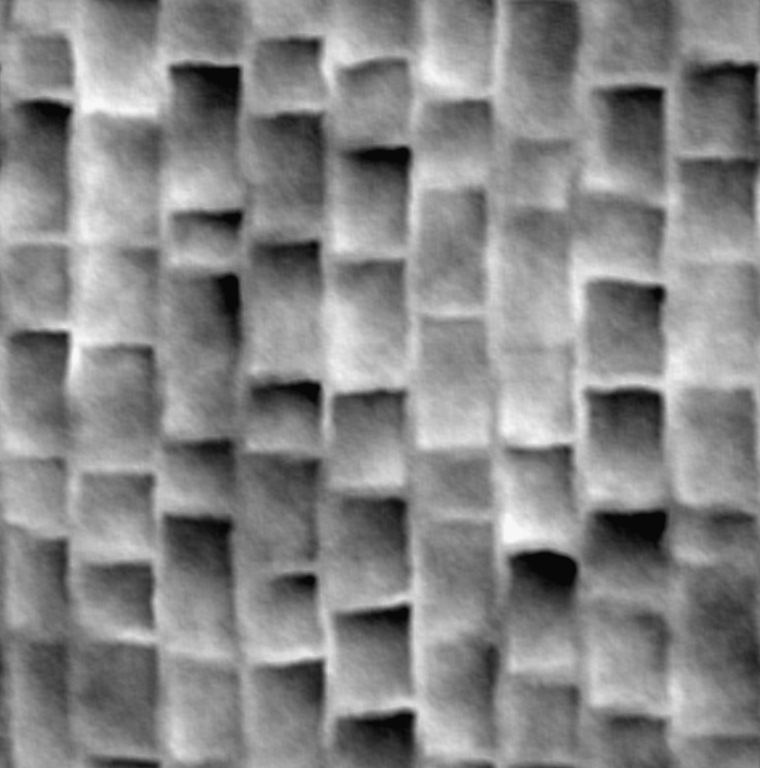
Give the GLSL for this texture map, as a WebGL 1 fragment shader.

```glsl
precision highp float;

uniform vec2 u_resolution;

#define COLUMNS 9.0
#define ROWS 7.0
#define COLUMN_JITTER 0.16
#define ROW_JITTER 0.6
#define BASE_TONE 0.55
#define JOINT_TONE 0.64
#define JOINT_WIDTH 0.015
#define BEND 0.026
#define WOBBLE 0.009
#define DENTS 0.4
#define GRAIN 0.12
#define CONTRAST 1.12

float hash(vec2 p) {
  return fract(sin(dot(p, vec2(127.1, 311.7))) * 43758.545);
}

// Value noise that wraps after a whole number of lattice cells
float noise(vec2 uv, float period) {
  vec2 p = uv * period;
  vec2 i = floor(p);
  vec2 f = fract(p);
  f = f * f * (3.0 - 2.0 * f);
  vec2 a = mod(i, period);
  vec2 b = mod(i + 1.0, period);
  return mix(mix(hash(a), hash(vec2(b.x, a.y)), f.x),
             mix(hash(vec2(a.x, b.y)), hash(b), f.x), f.y);
}

float fbm(vec2 uv, float period) {
  float sum = 0.0;
  float weight = 0.5;
  for (int k = 0; k < 4; k++) {
    sum += weight * noise(uv, period);
    period *= 2.0;
    weight *= 0.55;
  }
  return sum;
}

vec2 noisePair(vec2 uv, float period) {
  return vec2(noise(uv, period), noise(uv + vec2(0.37, 0.61), period)) - 0.5;
}

float jitteredEdge(float i, float lane, float count, float jitter) {
  return i + jitter * (hash(vec2(mod(i, count), lane)) - 0.5);
}

// Index, lower edge and upper edge of the uneven interval holding t
vec3 findSpan(float t, float lane, float count, float jitter) {
  float i = floor(t);
  if (t < jitteredEdge(i, lane, count, jitter)) i -= 1.0;
  else if (t >= jitteredEdge(i + 1.0, lane, count, jitter)) i += 1.0;
  return vec3(i, jitteredEdge(i, lane, count, jitter),
              jitteredEdge(i + 1.0, lane, count, jitter));
}

void main() {
  vec2 uv = gl_FragCoord.xy / u_resolution;

  // Hand-laid unevenness
  vec2 bent = uv + BEND * noisePair(uv, 3.0) + WOBBLE * noisePair(uv, 24.0)
            + 0.4 * WOBBLE * noisePair(uv, 70.0);

  // Columns, each with its own staggered rows
  float x = (bent.x + 0.014) * COLUMNS;
  vec3 column = findSpan(x, 50.0, COLUMNS, COLUMN_JITTER);
  float lane = mod(column.x, COLUMNS);
  float y = bent.y * ROWS + hash(vec2(lane, 71.0));
  vec3 row = findSpan(y, lane + 3.0, ROWS, ROW_JITTER);
  vec2 id = vec2(lane, mod(row.x, ROWS));

  // Position inside the block and distances to its sides
  vec2 local = vec2((x - column.y) / (column.z - column.y),
                    (y - row.y) / (row.z - row.y));
  float left = (x - column.y) / COLUMNS;
  float right = (column.z - x) / COLUMNS;
  float bottom = (y - row.y) / ROWS;
  float top = (row.z - y) / ROWS;

  // Each block tilts by its own amount
  float steep = hash(id + 11.3);
  float tone = BASE_TONE + 0.22 * (hash(id + 5.7) - 0.5);
  tone += (0.5 - local.y) * mix(0.02, 0.65, steep * steep);
  tone += (0.5 - local.x) * mix(-0.06, 0.28, hash(id + 23.9));

  // Patchy shadow at top and right, light at left and bottom
  float patchy = mix(0.3, 1.7, noise(uv + 0.43, 19.0));
  float topShade = patchy * mix(0.05, 0.38, hash(id + 31.1));
  tone -= topShade * exp(-top / 0.032) * mix(0.3, 1.0, smoothstep(0.0, 0.5, local.x));
  tone -= 0.26 * patchy * hash(id + 43.7) * exp(-right / 0.024);
  tone += 0.14 * exp(-left / 0.017);
  tone += 0.19 * hash(id + 57.3) * exp(-bottom / 0.028);

  // Soft pale joints with rounded corners
  float inside = smoothstep(0.0, JOINT_WIDTH * 1.3, left)
               * smoothstep(-0.002, JOINT_WIDTH, right)
               * smoothstep(0.0, JOINT_WIDTH * 1.3, bottom)
               * smoothstep(-0.002, JOINT_WIDTH, top);
  float jointTone = JOINT_TONE + 0.4 * (noise(uv, 11.0) - 0.5);
  tone = mix(jointTone, tone, inside);

  // Broad stains, dents and fine raked grain
  tone += 0.3 * (fbm(uv + 0.71, 5.0) - 0.5);
  tone += DENTS * (fbm(uv + 0.19, 14.0) - 0.5);
  tone += GRAIN * (fbm(uv, 72.0) - fbm(uv + vec2(0.003, 0.004), 72.0));

  tone = 0.52 + CONTRAST * (tone - 0.53);
  gl_FragColor = vec4(vec3(clamp(tone, 0.03, 0.97)), 1.0);
}
```
